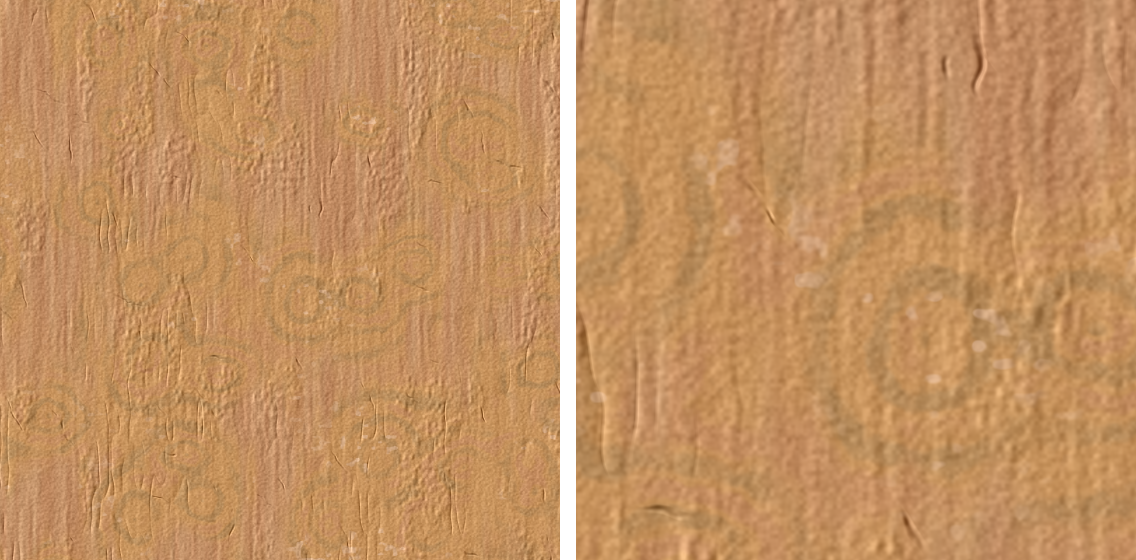
Left, the full canvas; right, a detail of the centre.
Reproduce this texture procedurally as a Shadertoy shader.

```glsl
// Burled wood veneer: ringed eyes, upright fibres and gouged relief lit from the upper left.

float hash(vec2 p) {
    vec3 q = fract(p.xyx * 0.1031);
    q += dot(q, q.yzx + 33.33);
    return fract((q.x + q.y) * q.z);
}

float noise(vec2 p) {
    vec2 i = floor(p), f = fract(p);
    f = f * f * (3.0 - 2.0 * f);
    return mix(mix(hash(i), hash(i + vec2(1, 0)), f.x),
               mix(hash(i + vec2(0, 1)), hash(i + vec2(1, 1)), f.x), f.y);
}

float fbm(vec2 p) {
    float sum = 0.0, amp = 0.53;
    for (int i = 0; i < 4; i++) {
        sum += amp * noise(p);
        p = p * 2.03 + 17.3;
        amp *= 0.5;
    }
    return sum;
}

// Blended distance to the scattered burl eyes, so close rings merge
float eyeDistance(vec2 p) {
    vec2 cell = floor(p * 7.0);
    float sum = 0.003;
    for (int y = -1; y <= 1; y++)
    for (int x = -1; x <= 1; x++) {
        vec2 id = cell + vec2(x, y) + 40.0;
        if (hash(id + 71.0) > 0.66) continue;
        vec2 center = id - 40.0 + 0.15 + 0.7 * vec2(hash(id), hash(id + 19.0));
        vec2 d = p - center / 7.0;
        d.y *= mix(0.85, 1.6, pow(hash(id + 53.0), 2.0));
        sum += exp(-45.0 * length(d));
    }
    return -log(sum) / 45.0;
}

// Thin ragged cuts, upright or slanting down to the right
float creases(vec2 p) {
    float gaps = smoothstep(0.25, 0.6, noise(p * 75.0 + 6.0));
    p += 0.014 * (vec2(noise(p * 28.0), noise(p * 28.0 + 40.0)) - 0.5);
    p += 0.004 * (vec2(noise(p * 110.0), noise(p * 110.0 + 40.0)) - 0.5);
    vec2 cell = floor(p * 9.0);
    float depth = 0.0;
    for (int y = -1; y <= 1; y++)
    for (int x = -1; x <= 1; x++) {
        vec2 id = cell + vec2(x, y) + 90.0;
        float pick = hash(id + 7.0);
        vec2 center = (id - 90.0 + vec2(hash(id + 3.0), hash(id + 31.0))) / 9.0;
        float angle = pick < 0.5 ? 1.45 + 0.5 * hash(id + 11.0) : 2.0 + 0.9 * hash(id + 13.0);
        vec2 dir = vec2(cos(angle), sin(angle)), d = p - center;
        float along = dot(d, dir), across = abs(dot(d, vec2(-dir.y, dir.x)));
        float halfLength = mix(0.012, 0.05, hash(id + 23.0));
        float taper = 1.0 - smoothstep(0.2, 1.0, abs(along) / halfLength);
        depth = max(depth, taper * (1.0 - smoothstep(0.0, 0.003, across)) * step(0.25, pick));
    }
    return depth * gaps;
}

float relief(vec2 p, float fibrous) {
    vec2 q = p + vec2(0.012 * (noise(p * vec2(9, 7)) - 0.5), 0.0);
    q.x += 0.005 * (noise(p * vec2(60, 38)) - 0.5);
    float h = noise(q * vec2(150, 15)) * mix(0.3, 0.55, fibrous);
    h += 0.22 * noise(q * vec2(70, 7) + 8.0);

    // Upright gouges, gathered in columns and broken along their length
    float column = smoothstep(0.45, 0.75, noise(q * vec2(15, 5) + 5.0));
    float ridge = 1.0 - abs(2.0 * noise(q * vec2(75, 12) + 31.0) - 1.0);
    h -= 0.7 * pow(ridge, 5.0) * column * smoothstep(0.3, 0.65, noise(p * vec2(40, 30) + 2.0));

    // Pebbled columns and slanted wrinkles
    float pebbled = smoothstep(0.53, 0.7, fbm(q * vec2(19, 7) + 60.0));
    h += 0.95 * pebbled * noise(p * vec2(170, 120));
    vec2 slant = mat2(0.88, 0.48, -0.48, 0.88) * p;
    float wrinkled = smoothstep(0.5, 0.68, fbm(p * 6.0 + 25.0));
    h += 0.65 * wrinkled * noise(slant * vec2(28, 115) + 3.0);

    return h + 0.26 * noise(p * 240.0) - 0.65 * creases(p);
}

void mainImage(out vec4 fragColor, in vec2 fragCoord) {
    vec2 p = fragCoord / iResolution.y;

    // Warped ring field around the eyes, with ragged borders
    vec2 warp = vec2(fbm(p * 13.0), fbm(p * 13.0 + 50.0)) - 0.5;
    float d = eyeDistance(p + 0.028 * warp) + 0.012 * (fbm(p * 70.0) - 0.5);
    float ragged = fbm(p * vec2(7, 4) + 12.0) + 0.4 * noise(p * vec2(60, 7)) - 0.7;
    float fibrous = smoothstep(0.055, 0.125, d + 0.15 * ragged);
    float wave = cos(6.2832 * (d - 0.033) / 0.036);
    float ring = smoothstep(0.0, 1.0, wave) * (1.0 - fibrous);
    ring *= smoothstep(0.2, 0.65, fbm(p * 15.0 + 80.0)) * (0.6 + 0.8 * noise(p * 150.0));

    // Ochre burl, rosy fibres, olive rings
    vec3 color = mix(vec3(0.783, 0.577, 0.355), vec3(0.757, 0.556, 0.402), 0.1 + 0.8 * fibrous);
    float rosy = smoothstep(0.1, 0.9, -wave) * smoothstep(0.4, 0.65, fbm(p * 18.0 + 9.0));
    color = mix(color, vec3(0.755, 0.53, 0.385), 0.55 * rosy * (1.0 - fibrous));
    color = mix(color, vec3(0.61, 0.48, 0.32), 0.46 * min(ring, 1.0));
    float streak = noise(p * vec2(130, 7) + 14.0) - 0.5;
    color += streak * vec3(0.04, 0.065, 0.06) * (0.4 + fibrous);

    // Small pale flecks
    float fleck = smoothstep(0.7, 0.88, noise(p * vec2(75, 100) + 20.0) + 0.2 * (noise(p * 210.0) - 0.5));
    fleck *= smoothstep(0.52, 0.66, fbm(p * 9.0 + 70.0)) * (1.0 - fibrous);
    color = mix(color, vec3(0.86, 0.70, 0.57), 0.7 * fleck);

    // Side light, crease shadow and fine grain
    vec2 toLight = vec2(-0.0021, 0.0014);
    float slope = relief(p - 0.5 * toLight, fibrous) - relief(p + 0.5 * toLight, fibrous);
    color += clamp(0.37 * slope, -0.25, 0.18) * vec3(1.0, 0.97, 0.9);
    color -= 0.08 * creases(p) * vec3(1.0, 0.95, 0.8);
    color += 0.065 * (noise(p * 400.0) - 0.5);

    fragColor = vec4(clamp(color, 0.0, 1.0), 1.0);
}
```
